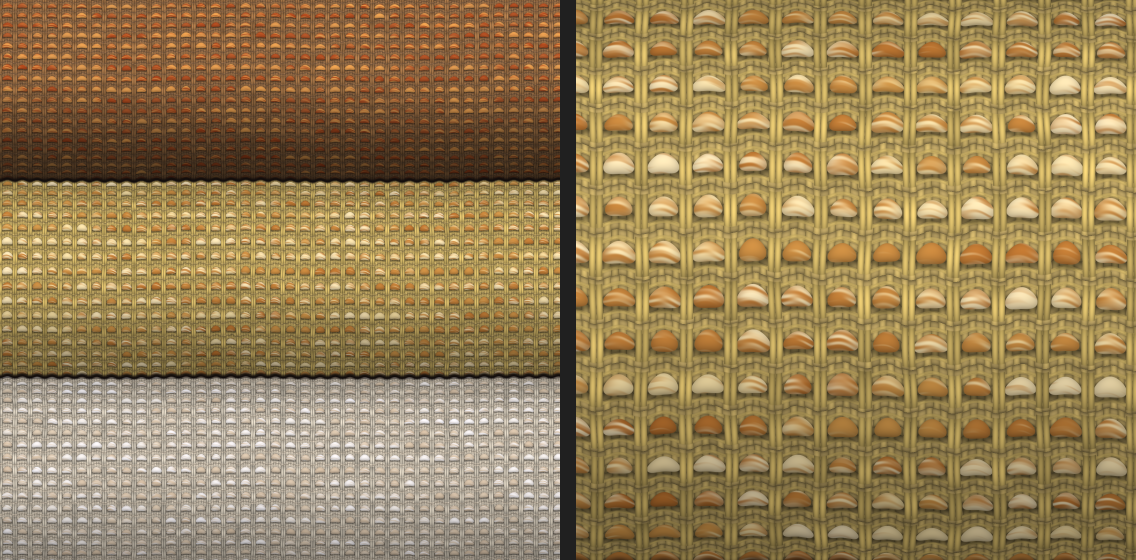
Left: the whole. Right: its middle third, enlarged.
Write a Shadertoy shader that draws this texture.

```glsl
#define COLUMNS 37.6
#define SEAM_HIGH 0.677
#define SEAM_LOW 0.326
#define CURVE 0.88
#define SLUB_SIZE vec2(0.34, 0.23)
#define WARP_WIDTH 0.075
#define FINE_THREADS vec2(6.0, 5.0)
#define SEAM_COLOR vec3(0.07, 0.05, 0.045)
#define SAMPLES 3

struct Cloth {
    vec3 ground, warp, slubDark, slubLight;
    float low, high, rows, shadow, seed;
};

float hash(vec2 p) {
    return fract(sin(dot(p, vec2(127.1, 311.7))) * 43758.5453);
}

float noise(vec2 p) {
    vec2 i = floor(p), f = fract(p);
    f = f * f * (3.0 - 2.0 * f);
    return mix(mix(hash(i), hash(i + vec2(1, 0)), f.x),
               mix(hash(i + vec2(0, 1)), hash(i + vec2(1, 1)), f.x), f.y);
}

Cloth pickCloth(float y) {
    if (y > SEAM_HIGH)
        return Cloth(vec3(0.53, 0.39, 0.27), vec3(0.69, 0.49, 0.30),
                     vec3(0.66, 0.25, 0.09), vec3(0.92, 0.63, 0.31),
                     SEAM_HIGH, 1.06, 24.0, 0.42, 11.0);
    if (y > SEAM_LOW)
        return Cloth(vec3(0.67, 0.58, 0.36), vec3(0.90, 0.78, 0.44),
                     vec3(0.72, 0.43, 0.17), vec3(0.96, 0.89, 0.74),
                     SEAM_LOW, SEAM_HIGH, 16.0, 0.65, 47.0);
    return Cloth(vec3(0.76, 0.71, 0.64), vec3(0.88, 0.84, 0.77),
                 vec3(0.81, 0.72, 0.62), vec3(0.95, 0.94, 0.96),
                 -0.03, SEAM_LOW, 19.0, 0.72, 83.0);
}

// Fine plain weave: alternating over and under threads
vec3 groundWeave(vec2 p, Cloth c) {
    vec2 q = p * FINE_THREADS;
    vec2 id = floor(q), f = fract(q) - 0.5;
    bool over = mod(id.x + id.y, 2.0) < 0.5;
    vec2 r = over ? f : f.yx;
    float relief = (1.0 - 3.0 * r.x * r.x) * (1.0 - 1.1 * r.y * r.y);
    vec3 thread = mix(c.ground, c.warp, over ? 0.35 : 0.05);
    return thread * mix(0.52, 1.08, relief) * (0.92 + 0.16 * hash(id + c.seed));
}

// Thick space-dyed weft, seen as a bead between warp pairs
vec3 slubColor(vec2 p, vec2 f, vec2 id, Cloth c) {
    float dye = noise(vec2(p.x * 0.35, id.y * 7.3 + c.seed));
    float fibre = noise(vec2(p.x * 1.7 + id.y * 9.1, f.y * 13.0 + f.x * 2.5 + c.seed));
    float tone = smoothstep(0.3, 0.7, 0.55 * dye + 0.45 * fibre + 0.25 * (hash(id + c.seed) - 0.5));
    vec3 col = mix(c.slubDark, c.slubLight, tone);
    return mix(col, c.warp, 0.45 * noise(vec2(p.x * 0.5 + 31.0, id.y * 3.7)));
}

vec3 weave(vec2 p, Cloth c) {
    float aa = COLUMNS / iResolution.y * 0.6;
    p += 0.07 * (vec2(noise(p * 0.7 + c.seed), noise(p * 0.6 + c.seed + 40.0)) - 0.5);
    vec2 id = floor(p), f = fract(p) - 0.5;
    vec3 col = groundWeave(p, c);

    // Pale weft bordering each slub
    float bar = abs(abs(f.y) - 0.32);
    col = mix(col, c.warp * (0.98 - 3.0 * bar), 0.65 * (1.0 - smoothstep(0.04, 0.04 + aa, bar)));

    // Slub with a soft contact shadow and rounded shading
    vec2 size = SLUB_SIZE * (0.88 + 0.24 * vec2(hash(id + c.seed), hash(id + c.seed + 5.0)));
    float d = length(f / size);
    col *= mix(0.62, 1.0, smoothstep(0.9, 1.45, length((f + vec2(0.0, 0.06)) / size)));
    float bulge = sqrt(max(0.0, 1.0 - 0.75 * d * d));
    vec3 slub = slubColor(p, f, id, c) * (0.6 + 0.45 * bulge + 0.5 * f.y);
    col = mix(col, slub, 1.0 - smoothstep(1.0 - aa * 2.0, 1.0 + aa * 2.0, d));

    // Paired warp floats binding the gaps between slubs
    float across = abs(0.5 - abs(f.x) - WARP_WIDTH);
    float reach = 0.36 + 0.08 * hash(vec2(floor(p.x + 0.5), id.y) + c.seed);
    float cover = (1.0 - smoothstep(WARP_WIDTH * 0.85, WARP_WIDTH * 0.85 + aa, across))
                * (1.0 - smoothstep(reach - aa, reach + aa, abs(f.y)));
    float roundness = 1.0 - 0.4 * pow(across / WARP_WIDTH, 2.0);
    float worn = 0.88 + 0.24 * noise(p * vec2(2.0, 1.3) + c.seed);
    return mix(col, c.warp * roundness * worn * (1.0 - 1.2 * f.y * f.y), cover);
}

vec3 rolls(vec2 uv) {
    float scallop = 0.0016 * cos(6.28318 * uv.x * COLUMNS) + 0.002 * (noise(uv.xx * 9.0) - 0.5);
    uv.y += scallop;
    Cloth c = pickCloth(uv.y);

    // Rows crowd together where the roll turns away
    float t = 2.0 * (uv.y - c.low) / (c.high - c.low) - 1.0;
    float row = 0.5 * c.rows * asin(CURVE * t) / asin(CURVE);
    vec3 col = weave(vec2(uv.x * COLUMNS, row), c);

    // Light from above, with dark creases between rolls
    float light = mix(c.shadow, 1.0, smoothstep(-1.05, 0.15, t));
    light *= 1.0 - 0.16 * smoothstep(0.6, 1.0, t);
    float crease = smoothstep(0.001, 0.010, uv.y - c.low) * smoothstep(-0.001, 0.004, c.high - uv.y);
    return mix(SEAM_COLOR, col * light, crease);
}

void mainImage(out vec4 fragColor, in vec2 fragCoord) {
    vec3 sum = vec3(0.0);
    for (int i = 0; i < SAMPLES * SAMPLES; i++) {
        vec2 offset = (vec2(i % SAMPLES, i / SAMPLES) + 0.5) / float(SAMPLES) - 0.5;
        sum += rolls((fragCoord + offset) / iResolution.xy);
    }
    fragColor = vec4(clamp(sum / float(SAMPLES * SAMPLES), 0.0, 1.0), 1.0);
}
```
